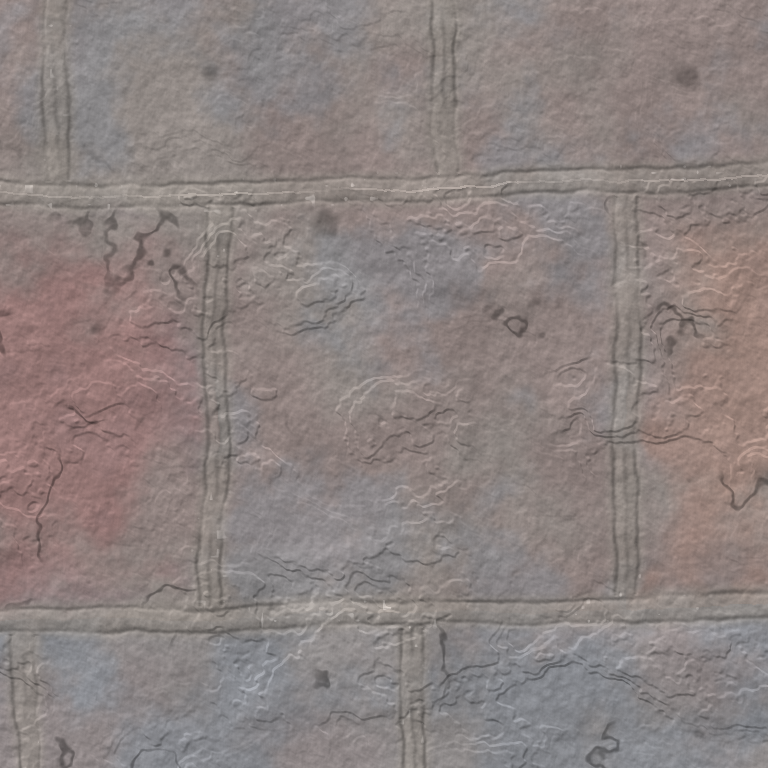
Reproduce this texture procedurally as a Shadertoy shader.

```glsl
#define ROW_PITCH 0.556
#define ROW_BASE 0.19
#define ROW_TILT 0.025
#define JOINT_HALF 0.019
#define GRAIN 0.36
#define FLAKE 0.15
#define BEAD 0.20
#define RELIEF 1.5
#define LIGHT_STEP vec2(-0.0014, 0.0027)

const vec3 STONE = vec3(0.562, 0.532, 0.516);
const vec3 MAUVE = vec3(0.558, 0.505, 0.492);
const vec3 SLATE = vec3(0.520, 0.530, 0.552);
const vec3 RED = vec3(0.585, 0.450, 0.440);
const vec3 ORANGE = vec3(0.610, 0.500, 0.460);
const vec3 MORTAR = vec3(0.572, 0.545, 0.520);

float hash(vec2 p) {
    vec3 q = fract(p.xyx * 0.1031);
    q += dot(q, q.yzx + 33.33);
    return fract((q.x + q.y) * q.z);
}

float noise(vec2 p) {
    vec2 i = floor(p), f = fract(p);
    f = f * f * (3.0 - 2.0 * f);
    return mix(mix(hash(i), hash(i + vec2(1, 0)), f.x),
               mix(hash(i + vec2(0, 1)), hash(i + vec2(1, 1)), f.x), f.y);
}

float fbm(vec2 p) {
    float sum = 0.0, amp = 0.5;
    for (int i = 0; i < 5; i++) {
        sum += amp * noise(p);
        p = mat2(1.6, 1.2, -1.2, 1.6) * p + 17.3;
        amp *= 0.5;
    }
    return sum;
}

float bell(float x) { return exp(-x * x); }

// Signed offsets to the nearest vertical and horizontal joint, then block column and row
vec4 bond(vec2 p) {
    p += 0.016 * (vec2(noise(p * 7.0), noise(p * 7.0 + 31.0)) - 0.5);
    p += 0.010 * (vec2(fbm(p * 30.0), fbm(p * 30.0 + 57.0)) - 0.48);
    float v = (p.y - ROW_BASE - ROW_TILT * p.x) / ROW_PITCH;
    float row = floor(v);
    float shifted = 1.0 - mod(row, 2.0);
    float pitch = 0.505 + 0.03 * shifted;
    float u = (p.x - mix(0.055 + 0.02 * row, 0.28, shifted)) / pitch;
    return vec4((fract(u + 0.5) - 0.5) * pitch,
                (fract(v + 0.5) - 0.5) * ROW_PITCH, floor(u), row);
}

float jointMask(vec4 b) {
    float d = min(abs(b.x), abs(b.y));
    return 1.0 - smoothstep(JOINT_HALF * 0.6, JOINT_HALF * 1.6, d);
}

// Tooled lines along both edges of a joint
float tooling(float d) {
    return bell((abs(d) - JOINT_HALF * 0.75) / 0.0030);
}

float height(vec2 p) {
    vec4 b = bond(p);
    float smoothRow = b.w > 0.5 ? 0.35 : 1.0;
    float rough = smoothRow * (0.25 + smoothstep(0.30, 0.65, noise(p * 9.0 + 61.0)));
    float n = fbm(p * vec2(10.0, 13.0) + 4.0);
    float flakes = smoothstep(0.40, 0.43, n) + smoothstep(0.48, 0.51, n) + smoothstep(0.57, 0.60, n);
    float bead = max(bell(b.x / 0.008), bell(b.y / 0.010));
    float edgeGroove = max(tooling(b.x) * step(JOINT_HALF, abs(b.y)), tooling(b.y));
    return GRAIN * fbm(p * 62.0) + FLAKE * rough * flakes
         + 0.25 * rough * fbm(p * 26.0 + 9.0)
         + BEAD * bead * noise(p * 14.0 + 3.0) - 0.09 * edgeGroove;
}

// Scattered round pits with uneven outlines
float pits(vec2 p) {
    vec2 q = p * 6.0 + 0.09 * (vec2(noise(p * 40.0), noise(p * 40.0 + 8.0)) - 0.5);
    float pit = 0.0;
    for (int j = -1; j <= 1; j++)
    for (int i = -1; i <= 1; i++) {
        vec2 cell = floor(q) + vec2(i, j);
        vec2 centre = cell + 0.2 + 0.6 * vec2(hash(cell + 3.1), hash(cell + 7.7));
        float radius = mix(0.05, 0.14, hash(cell + 11.0));
        float present = step(0.76, hash(cell + 19.0));
        pit = max(pit, present * (1.0 - smoothstep(radius * 0.3, radius, length(q - centre))));
    }
    return pit;
}

void mainImage(out vec4 fragColor, in vec2 fragCoord) {
    vec2 p = fragCoord / iResolution.xy;
    vec4 b = bond(p);
    float joint = jointMask(b);
    float rough = b.w > 0.5 ? 0.25 : 1.0;

    // Block pigment: mottled stone, red or orange neighbours, slate lower course
    float edge = min(abs(b.x), abs(b.y));
    float patchy = fbm(p * 9.0 + 13.0);
    vec3 colour = mix(STONE, MAUVE, smoothstep(0.36, 0.62, fbm(p * 5.0 + 40.0)));
    colour = mix(colour, SLATE, 0.55 * smoothstep(0.46, 0.66, patchy));
    float inside = smoothstep(0.02, 0.14, edge + 0.35 * (patchy - 0.48));
    if (b.w < -0.5) colour = mix(colour, SLATE, 0.35 + 0.55 * inside);
    else if (b.w < 0.5 && mod(b.z, 2.0) > 0.5)
        colour = mix(colour, b.z > 0.0 ? ORANGE : RED, 0.78 * inside);
    colour = mix(colour, MORTAR, 0.65 * joint);

    // Broad stains and fine speckle
    colour *= 1.0 + 0.20 * (fbm(p * 12.0 + 70.0) - 0.48);
    colour *= 1.0 + 0.10 * (noise(p * 190.0) - 0.5);

    // Short cracks, pits and joint lines
    float line = abs(fbm(p * 8.0 + 90.0) - 0.49);
    float crack = (1.0 - smoothstep(0.003, 0.022, line))
                * smoothstep(0.60, 0.76, noise(p * 9.0 + 22.0)) * (1.0 - joint) * rough;
    float vertical = max(tooling(b.x), 0.7 * bell(b.x / 0.003)) * smoothstep(0.5, 1.2, abs(b.y) / JOINT_HALF);
    float grooves = max(vertical, tooling(b.y)) * smoothstep(0.20, 0.65, noise(p * 18.0 + 5.0));
    colour *= 1.0 - 0.30 * crack - 0.20 * grooves - 0.20 * pits(p) * (1.0 - joint);

    // Relief lit from the upper left
    float slope = height(p) - height(p + LIGHT_STEP);
    colour *= 1.0 + clamp(RELIEF * slope, -0.32, 0.20);

    // Pale mineral flecks near the joints
    float fleck = smoothstep(0.87, 0.97, noise(p * 120.0 + 6.0)) * smoothstep(0.5, 0.7, noise(p * 6.0 + 2.0));
    colour += 0.14 * fleck * joint;
    fragColor = vec4(colour, 1.0);
}
```
